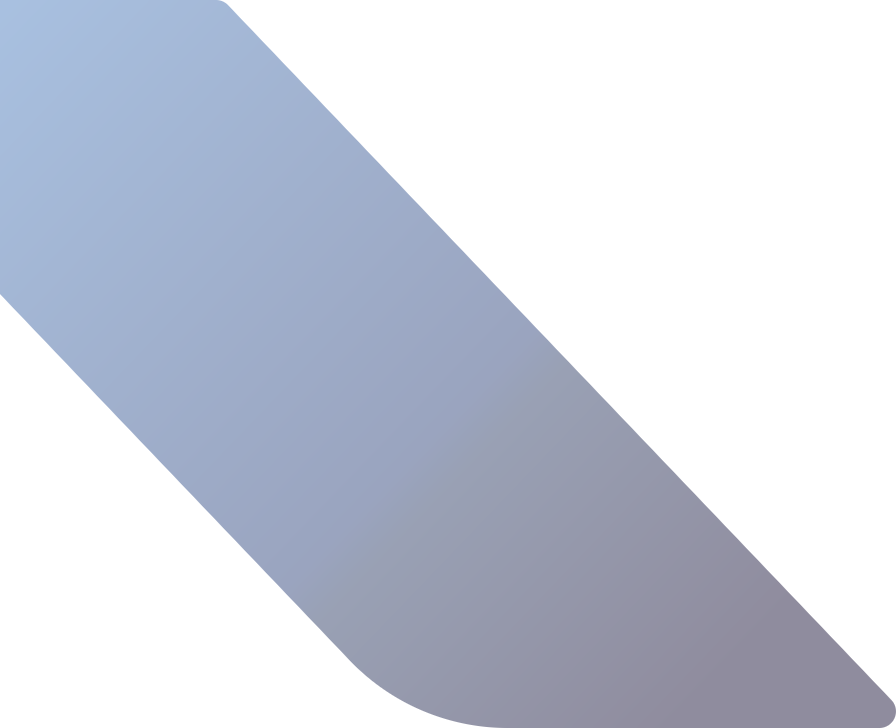
Write a Shadertoy shader that draws this background.

```glsl
// A slanted band with rounded corners and a blue to mauve gradient on white.

const vec3 PAPER = vec3(1.0);
const vec3 SKY   = vec3(0.66, 0.755, 0.88);
const vec3 SLATE = vec3(0.603, 0.643, 0.748);
const vec3 STEEL = vec3(0.600, 0.630, 0.708);
const vec3 MAUVE = vec3(0.562, 0.550, 0.620);

// Signed distance to a wedge of two half-planes (unit outward normals)
// that meet at vertex, with the corner rounded to the given radius.
float roundedWedge(vec2 p, vec2 vertex, vec2 normalA, vec2 normalB, float radius) {
    float k = dot(normalA, normalB);
    vec2 center = vertex - radius * (normalA + normalB) / (1.0 + k);
    vec2 q = p - center;
    float a = dot(q, normalA);
    float b = dot(q, normalB);
    bool onArc = a > k * b && b > k * a;
    return (onArc ? length(q) : max(a, b)) - radius;
}

// The band is the overlap of three rounded wedges.
float slantedBand(vec2 p) {
    vec2 side = normalize(vec2(1.0475, 1.0));
    vec2 up = vec2(0.0, 1.0);
    float smallRadius = 0.0228;
    float foot = roundedWedge(p, vec2(0.569, 0.0), -side, -up, 0.30);
    float tip  = roundedWedge(p, vec2(1.2612, 0.0), side, -up, smallRadius);
    float top  = roundedWedge(p, vec2(0.3065, 1.0), side, up, smallRadius);
    return max(foot, max(tip, top));
}

// Colour by distance t along the gradient axis.
vec3 bandColor(float t) {
    vec3 color = mix(SKY, SLATE, clamp(t / 0.845, 0.0, 1.0));
    color = mix(color, STEEL, clamp((t - 0.845) / 0.06, 0.0, 1.0));
    return mix(color, MAUVE, clamp((t - 0.905) / 0.445, 0.0, 1.0));
}

void mainImage(out vec4 fragColor, in vec2 fragCoord) {
    // Height spans one unit
    vec2 p = fragCoord / iResolution.y;
    float pixel = 1.0 / iResolution.y;

    // Gradient runs from the upper left to the lower right
    float t = dot(vec2(p.x, 1.0 - p.y), normalize(vec2(0.72, 0.69)));

    // One-pixel soft edge
    float coverage = clamp(0.5 - slantedBand(p) / pixel, 0.0, 1.0);
    fragColor = vec4(mix(PAPER, bandColor(t), coverage), 1.0);
}
```
